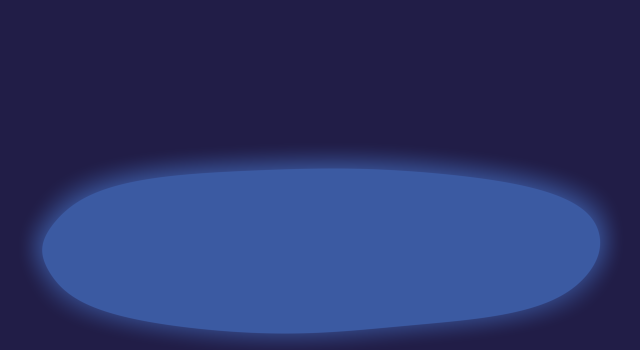
This background is drawn by a WebGL 1 fragment shader. Its source:

```glsl
precision highp float;
// A flat blue, hand-cut oval with a soft halo on a dark indigo background.

uniform vec2 u_resolution;

// Lengths are in canvas heights, x measured from the middle.
const vec3 NIGHT = vec3(0.129, 0.114, 0.278);
const vec3 BLUE = vec3(0.233, 0.353, 0.637);
const vec2 CENTER = vec2(0.002, 0.282);
const vec2 RADII = vec2(0.795, 0.2345);
const vec2 HALO_SHIFT = vec2(0.0, 0.007);
const float HALO_INNER = -0.052;
const float HALO_OUTER = 0.073;

// Outline wobble: cosine and sine weights of harmonics 1-4 and 5-8.
const float MEAN_RADIUS = 1.027;
const vec4 COS_LOW = vec4(-0.006, 0.0036, 0.0133, -0.0318);
const vec4 SIN_LOW = vec4(0.0199, 0.0163, 0.0074, -0.0032);
const vec4 COS_HIGH = vec4(-0.0056, -0.003, -0.0016, 0.005);
const vec4 SIN_HIGH = vec4(-0.0028, 0.0048, 0.0014, -0.0028);

// Signed level of the oval, zero on its outline.
float ovalLevel(vec2 p) {
  vec2 q = (p - CENTER) / RADII;
  float angle = atan(q.y, q.x + 1e-5);
  vec4 low = angle * vec4(1.0, 2.0, 3.0, 4.0);
  vec4 high = low + 4.0 * angle;
  float radius = MEAN_RADIUS
    + dot(COS_LOW, cos(low)) + dot(SIN_LOW, sin(low))
    + dot(COS_HIGH, cos(high)) + dot(SIN_HIGH, sin(high));
  return length(q) - radius;
}

// Level divided by its slope approximates the true distance.
float ovalDistance(vec2 p) {
  vec2 e = vec2(0.002, 0.0);
  vec2 slope = vec2(ovalLevel(p + e.xy) - ovalLevel(p - e.xy),
                    ovalLevel(p + e.yx) - ovalLevel(p - e.yx)) / (2.0 * e.x);
  return ovalLevel(p) / max(length(slope), 0.5);
}

void main() {
  vec2 p = (gl_FragCoord.xy - vec2(0.5 * u_resolution.x, 0.0)) / u_resolution.y;
  float pixel = 1.0 / u_resolution.y;

  // Soft halo, raised a little above the oval
  float halo = 1.0 - smoothstep(HALO_INNER, HALO_OUTER, ovalDistance(p - HALO_SHIFT));
  vec3 color = mix(NIGHT, BLUE, halo);

  // Crisp oval
  float fill = 1.0 - smoothstep(-0.7 * pixel, 0.7 * pixel, ovalDistance(p));
  color = mix(color, BLUE, fill);

  gl_FragColor = vec4(color, 1.0);
}
```
